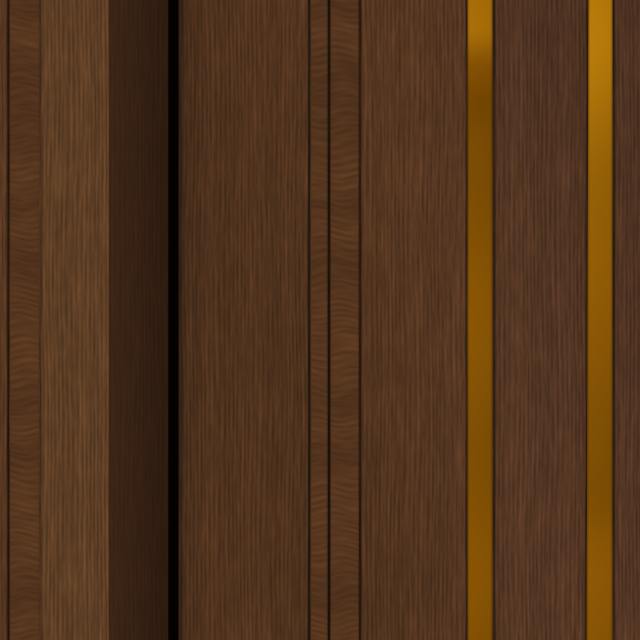
This texture is drawn by a WebGL 2 fragment shader. Its source:

```glsl
#version 300 es
precision highp float;
// Brown wood wall panels with grooves, a black gap and two vertical gold inlays.

uniform vec2 u_resolution;
out vec4 fragColor;

float pixel; // width of one pixel in canvas units

vec2 hash2(vec2 p) {
  vec3 q = fract(p.xyx * vec3(0.1031, 0.103, 0.0973));
  q += dot(q, q.yzx + 33.33);
  return fract((q.xx + q.yz) * q.zy);
}

// Distance to the nearest scattered point
float cellular(vec2 p) {
  vec2 cell = floor(p), f = p - cell;
  float nearest = 2.0;
  for (int j = -1; j <= 1; j++)
    for (int i = -1; i <= 1; i++) {
      vec2 o = vec2(i, j);
      vec2 d = o + hash2(cell + o + 40.0) - f;
      nearest = min(nearest, dot(d, d));
    }
  return sqrt(nearest);
}

// Antialiased mask of the strip between two x positions
float strip(float x, float left, float right) {
  float soft = max(pixel, 0.0015);
  return clamp((x - left) / soft + 0.5, 0.0, 1.0)
       * clamp((right - x) / soft + 0.5, 0.0, 1.0);
}

// Soft dark line around one x position
float groove(float x, float center, float width) {
  float d = (x - center) / width;
  return exp(-d * d);
}

// Long vertical fibres, centred on zero
float verticalGrain(vec2 p) {
  float bend = 0.0012 * sin(p.y * 9.0 + p.x * 31.0);
  float x = p.x + bend;
  float fibres = cellular(vec2(x * 190.0, p.y * 11.0)) - 0.5;
  float pores = cellular(vec2(x * 260.0, p.y * 34.0 + 7.0)) - 0.5;
  float lines = sin(x * 930.0 + 2.0 * sin(x * 83.0) + sin(p.y * 13.0));
  float broad = sin(x * 117.0 + 1.5 * sin(x * 41.0));
  return 0.22 * fibres + 0.13 * pores + 0.06 * lines + 0.025 * broad;
}

// Short horizontal ripples, centred on zero
float crossGrain(vec2 p) {
  float y = p.y + 0.004 * sin(p.x * 75.0 + p.y * 17.0);
  float ripples = cellular(vec2(p.x * 22.0, y * 150.0)) - 0.5;
  float fine = sin(y * 640.0 + 3.0 * sin(y * 37.0) + p.x * 30.0);
  float bands = sin(y * 43.0 + 2.0 * sin(y * 19.0));
  return 0.19 * ripples + 0.045 * fine * (0.6 + 0.4 * bands) + 0.05 * bands;
}

// Polished metal with slow changes of brightness along its height
vec3 gold(float across, float y, float brightness) {
  vec3 metal = mix(vec3(0.45, 0.27, 0.01), vec3(0.69, 0.46, 0.04), brightness);
  float sheen = 1.0 + 0.05 * sin(y * 15.0) + 0.05 * (0.5 - across);
  float edge = smoothstep(0.0, 0.1, across) * smoothstep(1.0, 0.88, across);
  return metal * sheen * mix(0.8, 1.0, edge);
}

void main() {
  vec2 p = gl_FragCoord.xy / u_resolution;
  pixel = 1.0 / u_resolution.x;
  float x = p.x, y = p.y;

  // Base wood, a little warmer in the middle and cooler to the right
  vec3 wood = mix(vec3(0.33, 0.21, 0.125), vec3(0.325, 0.21, 0.14), smoothstep(0.55, 0.85, x));
  wood *= 1.0 + 0.05 * sin(x * 9.0 + y * 2.5);
  wood = mix(wood, vec3(0.375, 0.25, 0.15), strip(x, 0.064, 0.17));
  wood *= 1.0 - 0.10 * smoothstep(0.34, 0.28, x) * step(0.27, x);

  // Grain runs across the narrow bands and along the wide boards
  float bands = strip(x, 0.016, 0.061) + strip(x, 0.486, 0.512) + strip(x, 0.516, 0.561);
  wood = mix(wood, vec3(0.335, 0.21, 0.12), bands);
  float grain = mix(verticalGrain(p), crossGrain(p), bands);

  // Recessed shaded board
  float recess = strip(x, 0.17, 0.268);
  vec3 shade = mix(vec3(0.235, 0.145, 0.085), vec3(0.185, 0.11, 0.065), smoothstep(0.17, 0.262, x));
  wood = mix(wood, shade, recess);
  wood *= 1.0 + grain * mix(1.0, 0.5, recess);

  // Grooves beside the bands
  float lines = 0.65 * groove(x, 0.013, 0.0022) + 0.2 * groove(x, 0.064, 0.003)
    + 0.6 * groove(x, 0.483, 0.0022) + 0.7 * groove(x, 0.514, 0.0024)
    + 0.6 * groove(x, 0.5625, 0.0022);
  wood *= 1.0 - min(lines, 0.85);

  // Black gap with a soft shadow on its right
  wood *= 1.0 - 0.3 * groove(x, 0.281, 0.006);
  wood = mix(wood, vec3(0.015, 0.008, 0.004), strip(x, 0.263, 0.279));

  // Gold inlays, the right one leaning slightly
  float lean = 0.003 * y;
  float seams = groove(x, 0.7295, 0.0025) + groove(x, 0.7715, 0.003)
    + groove(x, 0.9155 + lean, 0.0025) + groove(x, 0.9585, 0.003);
  wood *= 1.0 - 0.45 * min(seams, 1.0);
  float leftLight = 0.22 + 0.5 * smoothstep(0.89, 0.96, y)
    - 0.2 * groove(y, 0.84, 0.05) + 0.08 * groove(y, 0.38, 0.12);
  float rightLight = 0.3 + 0.65 * smoothstep(0.45, 0.95, y) - 0.12 * groove(y, 0.22, 0.06);
  vec3 color = mix(wood, gold((x - 0.7305) / 0.039, y, leftLight), strip(x, 0.7305, 0.7695));
  float rightStart = 0.9165 + lean;
  color = mix(color, gold((x - rightStart) / (0.957 - rightStart), y, rightLight),
    strip(x, rightStart, 0.957));

  fragColor = vec4(color, 1.0);
}
```
